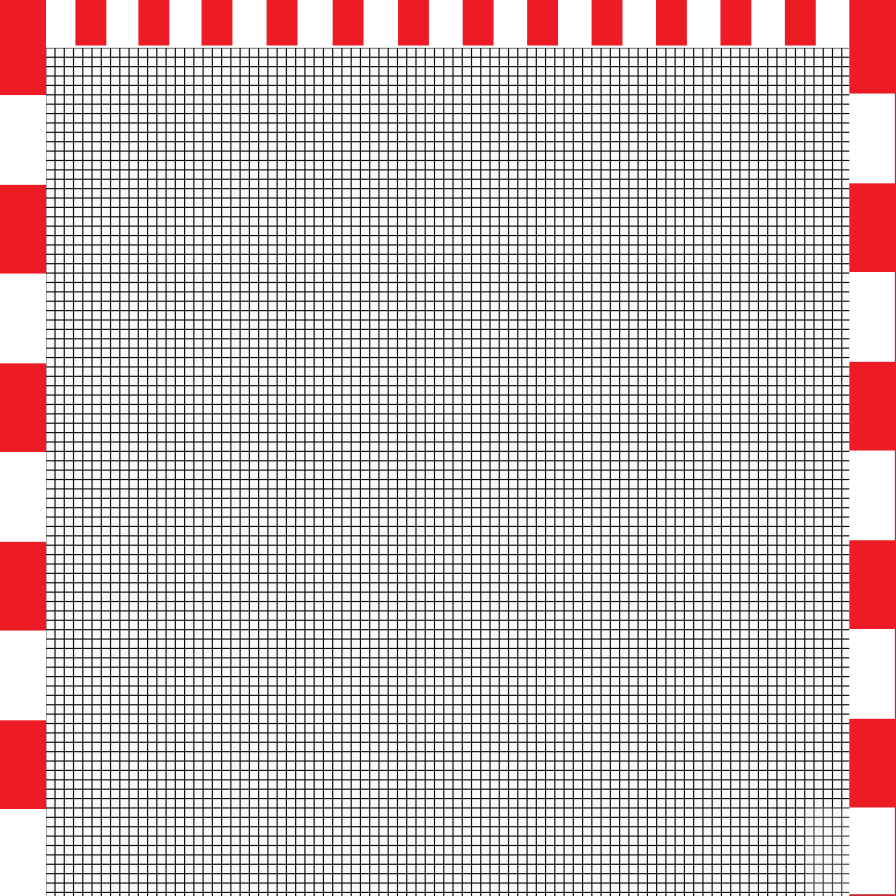
Give the GLSL for this pattern, as a WebGL 2 fragment shader.

```glsl
#version 300 es
precision highp float;
// Fine black mesh framed on three sides by red and white awning blocks.

uniform vec2 u_resolution;
out vec4 fragColor;

// Share of a pixel covered by a band of given half width, d away from its centre
float band(float d, float halfWidth, float pixel) {
    float lo = max(d - 0.5 * pixel, -halfWidth);
    float hi = min(d + 0.5 * pixel, halfWidth);
    return clamp((hi - lo) / pixel, 0.0, 1.0);
}

// Smooth step that is one above the edge
float above(float x, float edge, float pixel) {
    return clamp((x - edge) / pixel + 0.5, 0.0, 1.0);
}

// Signed distance to the nearest centre of a repeated band
float repeatDistance(float x, float centre, float period) {
    float t = (x - centre) / period;
    return (t - floor(t + 0.5)) * period;
}

// Short stripes along the top, slightly crowded to the left
float topStripes(float x, float pixel) {
    float i = clamp(floor((x - 0.1022) / 0.07191 + 0.5), 0.0, 11.0);
    float crowding = 0.0039 * exp(-(i - 2.2) * (i - 2.2) / 3.0);
    float centre = 0.1022 + i * 0.07191 - crowding;
    return band(x - centre, 0.01725, pixel);
}

// Tall blocks down a side, the topmost reaching the corner
float sideBlocks(float y, float shift, float pixel) {
    float blocks = band(repeatDistance(y - shift, 0.9434, 0.1992), 0.0495, pixel);
    return max(blocks, above(y, 0.98, pixel));
}

// Ink of the crossed thin lines
float mesh(vec2 p, vec2 pixel) {
    float columns = band(repeatDistance(p.x, 0.3403, 0.01033), 0.00065, pixel.x);
    float rows = band(repeatDistance(p.y, 0.6638, 0.010473), 0.00065, pixel.y);
    return 1.0 - (1.0 - columns) * (1.0 - rows);
}

void main() {
    vec2 p = gl_FragCoord.xy / u_resolution;
    vec2 pixel = 1.0 / u_resolution;
    vec3 red = vec3(0.93, 0.11, 0.14);

    // Regions
    float left = 1.0 - above(p.x, 0.0514, pixel.x);
    float right = above(p.x, 0.9479, pixel.x);
    float middle = (1.0 - left) * (1.0 - right);
    float top = above(p.y, 0.9492, pixel.y);
    float field = middle * (1.0 - above(p.y, 0.9466, pixel.y));

    // Mesh, paler in the lower right corner
    float pale = above(p.x, 0.898, pixel.x) * (1.0 - above(p.y, 0.099, pixel.y));
    vec3 color = mix(vec3(1.0), vec3(0.975), field);
    color = mix(color, vec3(0.04), field * mesh(p, pixel) * (1.0 - 0.25 * pale));

    // Frame
    float frame = middle * top * topStripes(p.x, pixel.x)
                + left * sideBlocks(p.y, 0.0, pixel.y)
                + right * sideBlocks(p.y, 0.0017, pixel.y);

    // Thin trim on the outer right and lower edges
    float trim = right * max(above(p.x, 0.9987, pixel.x), 1.0 - above(p.y, 0.002, pixel.y));
    color = mix(color, vec3(0.80, 0.16, 0.18), trim);
    color = mix(color, red, clamp(frame, 0.0, 1.0));

    fragColor = vec4(color, 1.0);
}
```
